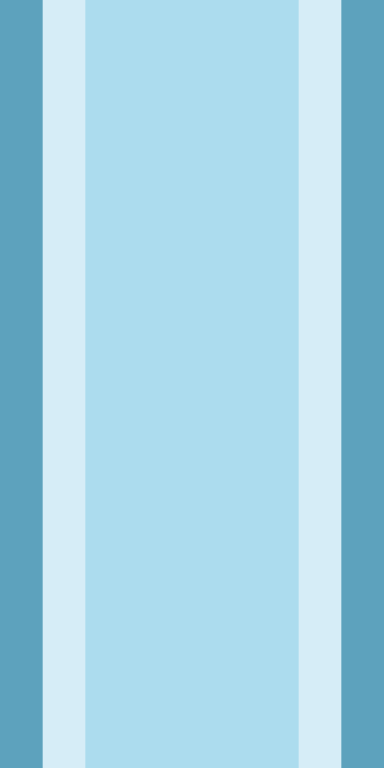
This background is drawn by a Shadertoy shader. Its source:

```glsl
// Draws a pale blue vertical panel framed by symmetric light and teal stripes.

#define STRIPE_WIDTH (1.0 / 9.0)
#define PANEL_COLOR vec3(0.675, 0.863, 0.933)
#define TRIM_COLOR vec3(0.839, 0.929, 0.969)
#define BORDER_COLOR vec3(0.365, 0.635, 0.741)

// Pixel coverage of the region beyond an edge
float coverage(float position, float edge, float pixel) {
    return clamp((position - edge) / pixel + 0.5, 0.0, 1.0);
}

void mainImage(out vec4 fragColor, in vec2 fragCoord) {
    float pixel = 1.0 / iResolution.x;
    float centerDistance = abs(fragCoord.x * pixel - 0.5);

    // Mirrored stripes, from the panel outward
    float trim = coverage(centerDistance, 0.5 - 2.0 * STRIPE_WIDTH, pixel);
    float border = coverage(centerDistance, 0.5 - STRIPE_WIDTH, pixel);

    vec3 color = mix(PANEL_COLOR, TRIM_COLOR, trim);
    color = mix(color, BORDER_COLOR, border);
    fragColor = vec4(color, 1.0);
}
```
